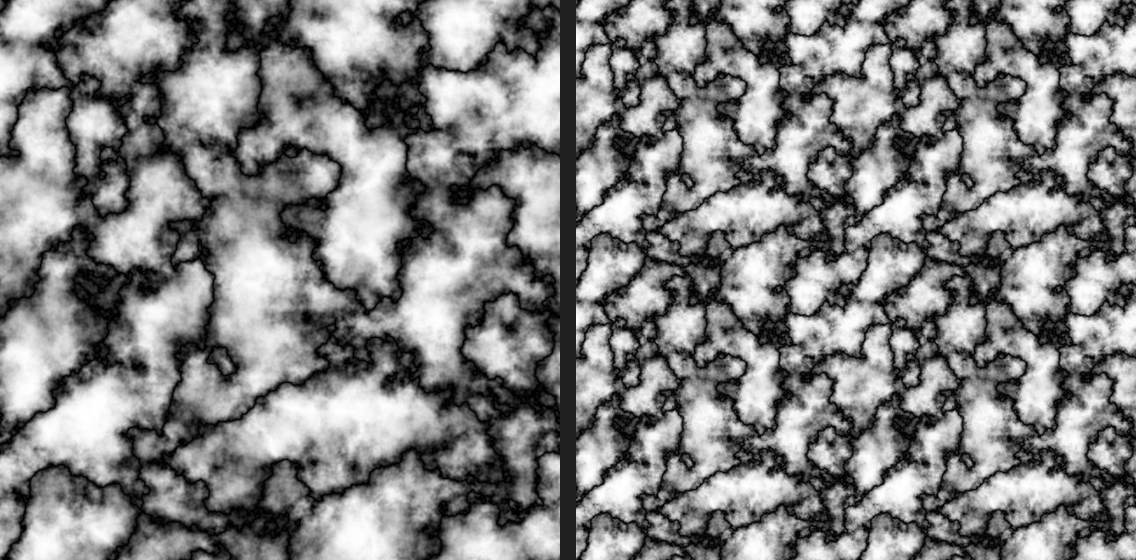
Left, the tile; right, the same tile 2 across and 2 down.
A Shadertoy shader for this texture:

```glsl
// Tiling grey turbulence: cloudy light patches cut by black creases and crossed by pale filaments.

const int   OCTAVES     = 6;
const int   BASE_CELLS  = 5;      // noise cells across the tile in the first octave
const float GAIN        = 0.55;   // amplitude ratio between octaves
const float NOISE_SIGMA = 0.25;   // typical deviation of the summed noise
const float CREASE_SOFT = 0.006;  // rounding at the bottom of each fold
const float CONTRAST    = 0.80;   // spreads the greys evenly
const float BODY        = 0.65;   // brightness away from filaments
const float FILAMENT    = 0.80;   // extra brightness on filaments
const float SHARPNESS   = 1.30;   // how quickly filaments fade sideways
const uint  CLOUD_SEED  = 11u;
const uint  VEIN_SEED   = 47u;
const float TAU         = 6.2831853;

// Integer hash to the range 0..1
float hash(ivec2 cell, uint seed) {
    uint h = uint(cell.x) * 1597u + uint(cell.y) * 51749u + seed * 7919u;
    h = (h ^ (h >> 16)) * 73244475u;
    h = (h ^ (h >> 15)) * 45679373u;
    h ^= h >> 16;
    return float(h & 65535u) / 65536.0;
}

// Slope contribution of one lattice corner, wrapped at the period
float corner(ivec2 cell, ivec2 offset, vec2 local, int period, uint seed) {
    ivec2 wrapped = (cell + offset) % period;
    float angle = TAU * hash(wrapped, seed);
    return dot(vec2(cos(angle), sin(angle)), local - vec2(offset));
}

// Periodic gradient noise for non-negative coordinates
float gradientNoise(vec2 p, int period, uint seed) {
    ivec2 cell = ivec2(floor(p));
    vec2 f = fract(p);
    vec2 w = f * f * f * (f * (f * 6.0 - 15.0) + 10.0);
    float low = mix(corner(cell, ivec2(0, 0), f, period, seed),
                    corner(cell, ivec2(1, 0), f, period, seed), w.x);
    float high = mix(corner(cell, ivec2(0, 1), f, period, seed),
                     corner(cell, ivec2(1, 1), f, period, seed), w.x);
    return mix(low, high, w.y);
}

// Octave sum; shifts keep the lattices of the octaves from lining up
float fractalNoise(vec2 uv, uint seed) {
    float sum = 0.0, amplitude = 1.0;
    int cells = BASE_CELLS;
    for (int i = 0; i < OCTAVES; i++) {
        vec2 shift = fract(float(i) * vec2(0.618, 0.755) + 0.31);
        sum += amplitude * gradientNoise(uv * float(cells) + shift, cells, seed + uint(i));
        amplitude *= GAIN;
        cells *= 2;
    }
    return sum;
}

// Absolute value with a slightly rounded crease, in units of the deviation
float fold(float x) {
    return (sqrt(x * x + CREASE_SOFT * CREASE_SOFT) - CREASE_SOFT) / NOISE_SIGMA;
}

void mainImage(out vec4 fragColor, in vec2 fragCoord) {
    vec2 uv = fragCoord / iResolution.xy;

    // Dark creases lie where the cloud noise changes sign, pale ones where the veins do
    float cloud = fold(fractalNoise(uv, CLOUD_SEED));
    float vein = fold(fractalNoise(uv, VEIN_SEED));
    float light = cloud * (BODY + FILAMENT * exp(-SHARPNESS * vein));

    float grey = tanh(CONTRAST * light);
    fragColor = vec4(vec3(grey), 1.0);
}
```
